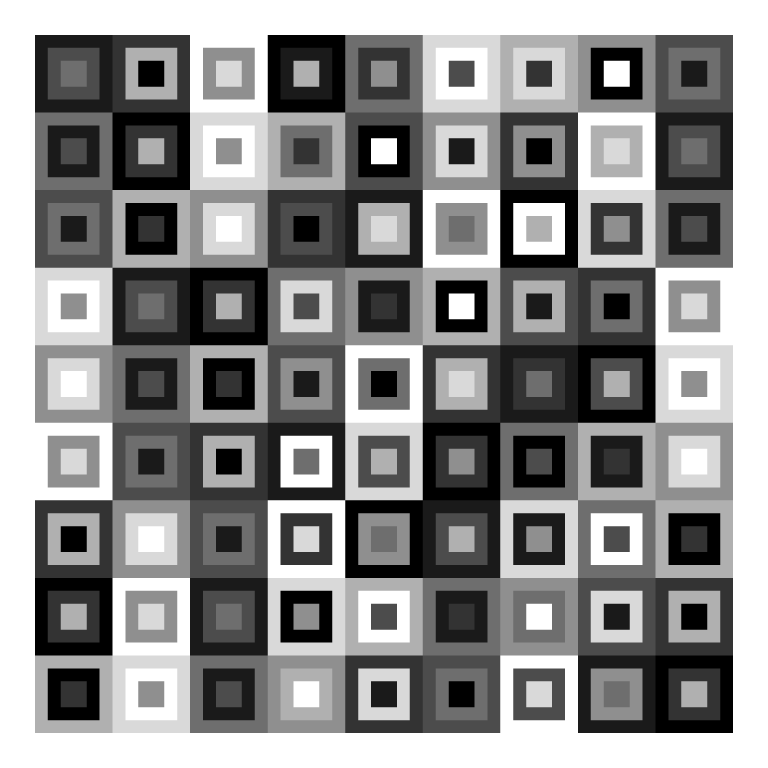
Reproduce this pattern procedurally as a Shadertoy shader.

```glsl
const int BLOCKS = 3;                  // blocks per side, and cells per block side
const int CELLS = BLOCKS * BLOCKS;
const float MARGIN = 1.0 / 22.0;
const float RINGS = 3.0;               // nested squares per cell
const int SAMPLES = 4;                 // antialiasing samples per axis
const vec3 PAPER = vec3(1.0);

// Nine grays in three families of three
const float GRAYS[9] = float[9](
    0.10, 0.43, 0.30,
    0.20, 0.00, 0.69,
    1.00, 0.85, 0.56);

// Family order inside each block column: slope * column + shift, per ring
const ivec3 SLOPE[3] = ivec3[3](ivec3(1, -1, 1), ivec3(1, 1, -1), ivec3(1, 1, 1));
const ivec3 SHIFT[3] = ivec3[3](ivec3(0, 1, 1), ivec3(0, 0, 2), ivec3(0, 1, 1));

// Member offset per ring, and per block row and family
const ivec3 RING_STEP = ivec3(0, 2, 1);
const ivec3 TWIST[3] = ivec3[3](ivec3(0, 0, 0), ivec3(0, 1, 1), ivec3(2, 0, 2));

// Latin square arithmetic modulo 3: each gray occurs once per row, column and block
float latinGray(ivec2 cell, int ring) {
    ivec2 block = cell / BLOCKS;
    ivec2 inner = cell % BLOCKS;
    int order = SLOPE[ring][block.x] * inner.x + SHIFT[ring][block.x];
    int family = (order - block.y + 6) % 3;
    int member = (inner.y + block.x + RING_STEP[ring] + TWIST[block.y][family]) % 3;
    return GRAYS[family * 3 + member];
}

vec3 quilt(vec2 uv) {
    vec2 grid = (uv - MARGIN) / (1.0 - 2.0 * MARGIN);
    if (any(lessThan(grid, vec2(0.0))) || any(greaterThanEqual(grid, vec2(1.0)))) return PAPER;

    // Rows count down from the top
    grid = vec2(grid.x, 1.0 - grid.y) * float(CELLS);
    ivec2 cell = clamp(ivec2(floor(grid)), ivec2(0), ivec2(CELLS - 1));

    // Concentric squares, ring 0 outermost
    vec2 fromCenter = abs(grid - vec2(cell) - 0.5);
    float radius = 2.0 * max(fromCenter.x, fromCenter.y);
    int ring = clamp(int(RINGS * (1.0 - radius)), 0, int(RINGS) - 1);
    return vec3(latinGray(cell, ring));
}

void mainImage(out vec4 fragColor, in vec2 fragCoord) {
    float side = min(iResolution.x, iResolution.y);
    vec3 color = vec3(0.0);
    for (int j = 0; j < SAMPLES; j++) {
        for (int i = 0; i < SAMPLES; i++) {
            vec2 jitter = (vec2(i, j) + 0.5) / float(SAMPLES) - 0.5;
            vec2 uv = (fragCoord + jitter - 0.5 * iResolution.xy) / side + 0.5;
            color += quilt(uv);
        }
    }
    fragColor = vec4(color / float(SAMPLES * SAMPLES), 1.0);
}
```
